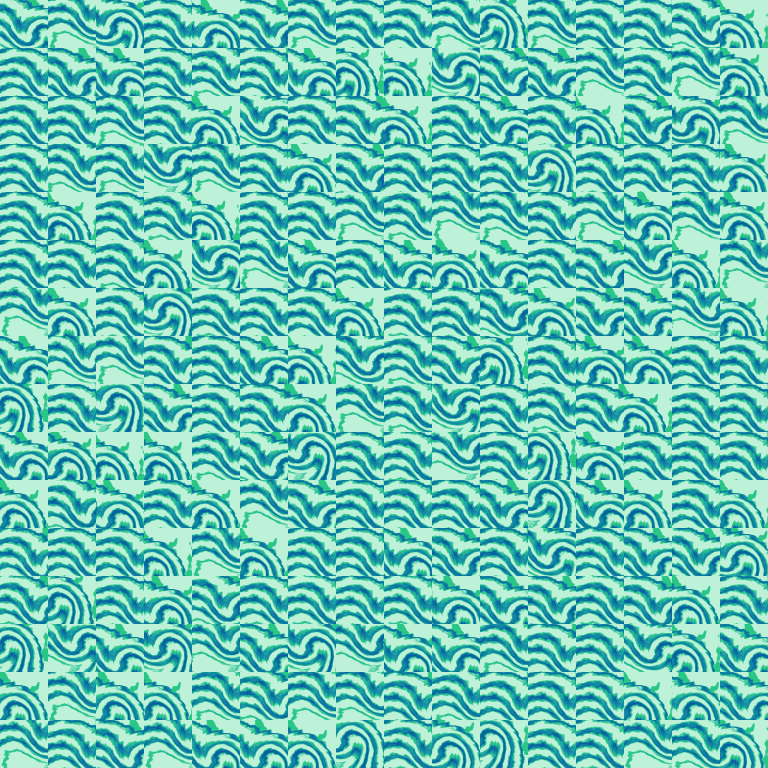
A Shadertoy shader for this pattern:

```glsl
#define TILES 16.0
#define BAND_PERIOD 0.245
#define BAND_CENTRE 0.76
#define SWIRL 2.3
#define RAGGED 0.055
#define STREAK 0.48
#define SLIDE vec2(1.15, -0.42)
#define SAMPLES 3

vec2 hash2(vec2 p) {
    vec3 q = fract(p.xyx * vec3(0.1031, 0.1030, 0.0973));
    q += dot(q, q.yzx + 33.33);
    return fract((q.xx + q.yz) * q.zy);
}

// Gradient noise, roughly -0.7 to 0.7
float gradDot(vec2 cell, vec2 f, vec2 corner) {
    float a = 6.2832 * hash2(cell + corner + 57.0).x;
    return dot(vec2(cos(a), sin(a)), f - corner);
}

float noise(vec2 p) {
    vec2 i = floor(p), f = p - i;
    vec2 u = f * f * f * (f * (f * 6.0 - 15.0) + 10.0);
    return mix(mix(gradDot(i, f, vec2(0, 0)), gradDot(i, f, vec2(1, 0)), u.x),
               mix(gradDot(i, f, vec2(0, 1)), gradDot(i, f, vec2(1, 1)), u.x), u.y);
}

float fbm(vec2 p) {
    float sum = 0.0, amp = 1.0;
    for (int i = 0; i < 3; i++) {
        sum += amp * noise(p);
        p = p * 2.03 + 7.1;
        amp *= 0.5;
    }
    return sum;
}

vec2 twist(vec2 p, vec2 eye) {
    vec2 d = p - eye;
    float a = SWIRL * exp(-5.0 * dot(d, d));
    float c = cos(a), s = sin(a);
    return eye + mat2(c, -s, s, c) * d;
}

// Pale foam through green to deep blue
vec3 palette(float t) {
    vec3 c = vec3(0.74, 0.95, 0.85);
    c = mix(c, vec3(0.30, 0.80, 0.65), smoothstep(0.25, 0.33, t));
    c = mix(c, vec3(0.16, 0.78, 0.52), smoothstep(0.36, 0.42, t));
    c = mix(c, vec3(0.13, 0.67, 0.64), smoothstep(0.48, 0.55, t));
    c = mix(c, vec3(0.07, 0.53, 0.64), smoothstep(0.62, 0.70, t));
    return mix(c, vec3(0.03, 0.38, 0.62), smoothstep(0.80, 0.90, t));
}

// One wave, much wider than the window each tile opens on it
vec3 wave(vec2 p) {
    vec2 q = twist(p, vec2(1.2, 0.18)) - vec2(0.45, -0.25);
    q.x *= 0.8;
    float r = length(q) + RAGGED * fbm(q * vec2(5.0, 7.0));
    r += 0.3 * RAGGED * noise(q * 24.0);

    // Arching bands, deepest in the middle of the crest
    float band = 0.5 + 0.5 * cos(6.2832 * (r - BAND_CENTRE) / BAND_PERIOD);
    float crest = exp(-8.0 * (r - BAND_CENTRE) * (r - BAND_CENTRE));
    float tone = band * (0.58 + 0.36 * crest);
    tone += STREAK * fbm(vec2(q.x * 3.5, r * 19.0)) * (0.35 + 0.65 * band);

    // Open foam under the arch and beyond the crest
    tone *= smoothstep(0.16, 0.36, r) * (1.0 - smoothstep(1.2, 1.32, r));

    // Green shallows and a dark thread in the open foam
    float open = smoothstep(1.1, 1.26, r);
    float shallows = 0.47 * smoothstep(0.08, 0.3, fbm(p * vec2(2.6, 2.0) + 3.7));
    float thread = 0.85 * (1.0 - smoothstep(0.012, 0.05, abs(r - 1.24)));
    return palette(max(tone, max(open * shallows, thread)));
}

vec3 tiled(vec2 uv) {
    vec2 grid = uv * TILES;
    vec2 cell = floor(grid);
    vec2 pick = hash2(cell + 11.0);
    // Many tiles keep the home view, the rest slide along the wave
    vec2 slide = SLIDE * smoothstep(vec2(0.35, 0.5), vec2(1.0), pick);
    return wave(grid - cell + slide);
}

void mainImage(out vec4 fragColor, in vec2 fragCoord) {
    vec3 sum = vec3(0.0);
    for (int j = 0; j < SAMPLES; j++)
        for (int i = 0; i < SAMPLES; i++) {
            vec2 jitter = (vec2(i, j) + 0.5) / float(SAMPLES) - 0.5;
            sum += tiled((fragCoord + jitter) / iResolution.y);
        }
    fragColor = vec4(sum / float(SAMPLES * SAMPLES), 1.0);
}
```
